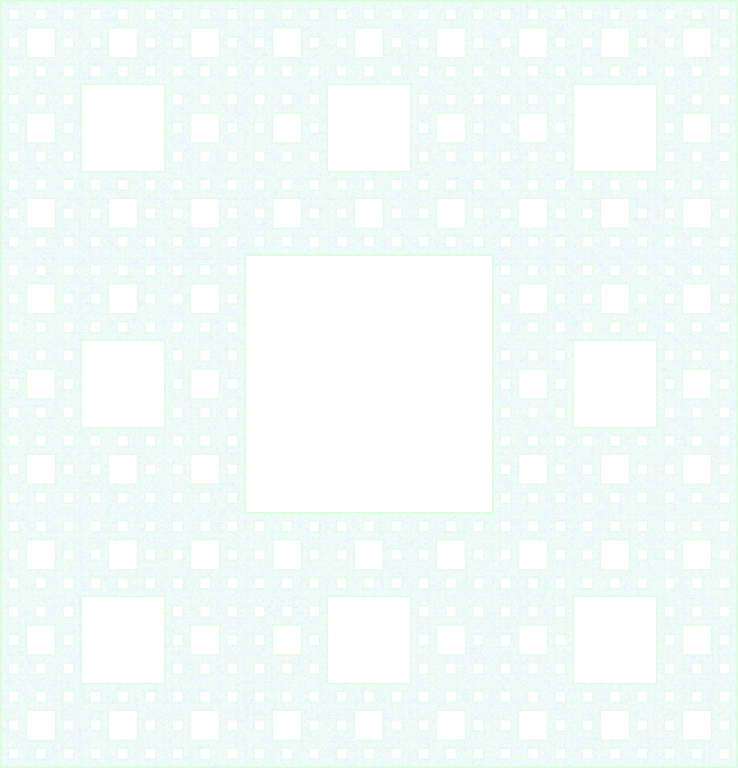
Reproduce this pattern procedurally as a Shadertoy shader.

```glsl
// Pale Sierpinski carpet: each square is cut in 3 x 3 and its centre left white,
// over four crisp levels and a faint fifth. The remaining ground is a fine grain
// of cyan, green and blue tints; thin green lines edge the holes and the border.
#define LEVELS 4
#define GRAIN_CELLS vec2(492.0, 512.0)
#define LINE_WIDTH 0.002
#define FINE_FADE 0.22
#define STREAK_CHANCE 0.016
#define BLUE_CHANCE 0.19
#define GREEN_CHANCE 0.36
#define CYAN_TINT vec3(0.93, 0.98, 0.98)
#define GREEN_TINT vec3(0.93, 0.99, 0.95)
#define BLUE_TINT vec3(0.93, 0.96, 0.99)
#define EDGE_TINT vec3(0.84, 1.0, 0.84)

float hash(vec2 p) {
    return fract(sin(dot(p, vec2(127.1, 311.7))) * 43758.5453);
}

// Signed distance to the central hole of the nearest cell, in canvas heights
float holeDistance(vec2 uv, float cells, vec2 aspect) {
    vec2 q = (abs(fract(uv * cells) - 0.5) - 1.0 / 6.0) * aspect / cells;
    return max(q.x, q.y);
}

// Coverage of the region where the distance is negative
float coverage(float d, float pixel) {
    return clamp(0.5 - d / pixel, 0.0, 1.0);
}

// Line lying just outside a boundary
float outline(float d, float pixel) {
    return coverage(abs(d - 0.5 * LINE_WIDTH) - 0.5 * LINE_WIDTH, pixel);
}

// Grain of three tints, bluer along a few random rows and columns
vec3 grainTint(vec2 uv) {
    vec2 cell = floor(uv * GRAIN_CELLS);
    float column = step(hash(vec2(cell.x, 7.0)), STREAK_CHANCE);
    float row = step(hash(vec2(3.0, cell.y)), STREAK_CHANCE);
    float blue = mix(BLUE_CHANCE, 0.65, max(column, row));
    float pick = hash(cell + 0.37);
    vec3 tint = pick < blue ? BLUE_TINT
              : pick < blue + GREEN_CHANCE ? GREEN_TINT : CYAN_TINT;
    float strength = mix(0.65, 1.35, hash(cell + 19.19));
    return 1.0 - (1.0 - tint) * strength;
}

void mainImage(out vec4 fragColor, in vec2 fragCoord) {
    vec2 uv = fragCoord / iResolution.xy;
    vec2 aspect = iResolution.xy / iResolution.y;
    float pixel = 1.0 / iResolution.y;

    // Holes and their outlines, fainter at each finer level
    float hole = 0.0;
    float edge = 0.0;
    float cells = 1.0;
    float edgeStrength = 1.0;
    for (int level = 0; level < LEVELS; level++) {
        float d = holeDistance(uv, cells, aspect);
        hole = max(hole, coverage(d, pixel));
        edge = max(edge, outline(d, pixel) * edgeStrength);
        cells *= 3.0;
        edgeStrength *= 0.7;
    }

    // Outer border
    vec2 inset = min(uv, 1.0 - uv) * aspect;
    edge = max(edge, outline(min(inset.x, inset.y), pixel));

    // Ground, faint finest holes, outlines, then the white holes on top
    vec3 color = grainTint(uv);
    float fine = coverage(holeDistance(uv, cells, aspect), pixel);
    color = mix(color, vec3(1.0), fine * FINE_FADE);
    color = mix(color, EDGE_TINT, edge * 0.8);
    color = mix(color, vec3(1.0), hole);
    fragColor = vec4(color, 1.0);
}
```
